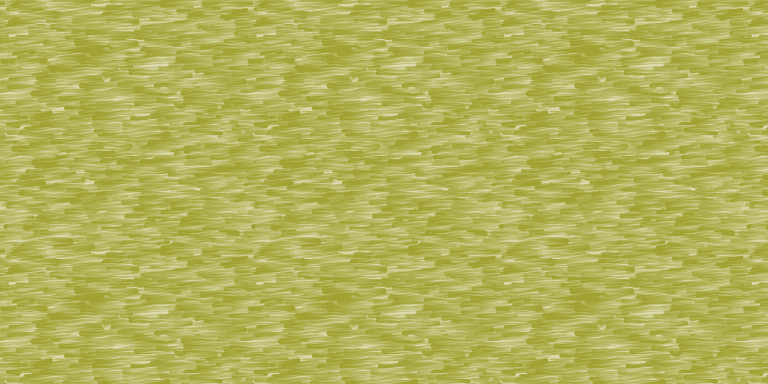
Write a WebGL 2 fragment shader that draws this texture.

```glsl
#version 300 es
precision highp float;

uniform vec2 u_resolution;
out vec4 fragColor;

// Palette ends: dense ink and bare paper
const vec3 INK = vec3(0.63, 0.635, 0.20);
const vec3 PAPER = vec3(0.875, 0.87, 0.72);

// Lengths are in canvas heights
const float TILE = 0.645;                  // period of the whole pattern
const vec2 GRID = vec2(7.0, 40.0);         // stroke cells per tile
const vec2 HALF_LENGTH = vec2(0.028, 0.062);
const vec2 HALF_WIDTH = vec2(0.0050, 0.0080);
const float SLOPE = 0.05;                  // strokes rise to the right
const float EDGE = 0.0016;                 // softness of a stroke edge
const int LAYERS = 4;

// Paleness: 0 is dense ink, 1 is bare paper
const float PAPER_TONE = 0.72;
const float STROKE_TONE = 0.05;
const float FADE = 0.36;                   // ink lost along a stroke
const float STREAK = 0.55;                 // strength of dry streaks
const float VARIATION = 0.25;              // difference between strokes
const float OPACITY = 0.85;
const float MEAN_TONE = 0.32;
const float CONTRAST = 1.42;

const float TAU = 6.2831853;

vec4 hash4(vec3 p) {
    vec4 q = fract(p.xyzx * vec4(0.1031, 0.1030, 0.0973, 0.1099));
    q += dot(q, q.wzxy + 33.33);
    return fract((q.xxyz + q.yzzw) * q.zywx);
}

// Fine bristle lines running along a stroke
float bristles(vec2 q, float seed) {
    float phase = TAU * seed;
    float coarse = sin(q.y * 500.0 + phase + 1.5 * sin(q.x * 38.0 + phase * 3.0));
    float fine = sin(q.y * 800.0 + phase * 5.0 + 1.2 * sin(q.x * 71.0 + phase * 2.0));
    return 0.5 + 0.25 * (coarse + fine);
}

// Lays one stroke over the tone below it
float paintStroke(float below, vec2 q, vec4 shape, vec4 look, float soft) {
    float halfLength = mix(HALF_LENGTH.x, HALF_LENGTH.y, shape.z);
    float halfWidth = mix(HALF_WIDTH.x, HALF_WIDTH.y, shape.w);

    // Tilted capsule with a slightly unsteady edge
    q.y -= q.x * SLOPE * (0.5 + look.x);
    q.y += 0.0009 * sin(q.x * 95.0 + TAU * look.y);
    float d = length(vec2(max(abs(q.x) - halfLength, 0.0), q.y)) - halfWidth;
    float mask = 1.0 - smoothstep(-soft, soft, d);
    if (mask <= 0.0) return below;

    // Wet at the start, dry and broken at the end
    float direction = look.z < 0.7 ? 1.0 : -1.0;
    float along = clamp(0.5 + 0.5 * direction * q.x / (halfLength + halfWidth), 0.0, 1.0);
    float dry = bristles(q, look.y);
    float tone = STROKE_TONE + FADE * pow(along, 1.5);
    tone += STREAK * (0.3 + 0.7 * along) * dry * dry;
    tone += VARIATION * (look.w - 0.5);

    float tail = 1.0 - 0.5 * smoothstep(0.7, 1.0, along);
    return mix(below, tone, mask * OPACITY * tail);
}

// One sheet of strokes, jittered around a repeating grid
float paintLayer(float tone, vec2 p, float layer, float soft) {
    vec2 cellSize = TILE / GRID;
    vec2 shifted = p + hash4(vec3(layer, 7.0, 3.0)).xy * TILE;
    vec2 home = floor(shifted / cellSize);
    for (int j = -1; j <= 1; j++) {
        for (int i = -1; i <= 1; i++) {
            vec2 cell = home + vec2(i, j);
            vec2 id = mod(cell, GRID);
            vec4 shape = hash4(vec3(id, layer + 1.0));
            vec4 look = hash4(vec3(id + 61.0, layer + 17.0));
            vec2 center = (cell + shape.xy) * cellSize;
            tone = paintStroke(tone, shifted - center, shape, look, soft);
        }
    }
    return tone;
}

// Broad, faint unevenness from layered sines
float wash(vec2 p) {
    vec2 a = TAU * p / TILE;
    return 0.020 * sin(a.y * 2.0 + sin(a.x))
         + 0.018 * sin(a.x * 2.0 + a.y * 3.0 + 1.3)
         + 0.014 * sin(a.x * 3.0 - a.y * 5.0 + 4.1);
}

void main() {
    vec2 p = gl_FragCoord.xy / u_resolution.y;
    float soft = max(EDGE, 0.6 / u_resolution.y);

    float tone = PAPER_TONE;
    for (int k = 0; k < LAYERS; k++) {
        tone = paintLayer(tone, p, float(k) * 5.0, soft);
    }

    tone = MEAN_TONE + (tone - MEAN_TONE) * CONTRAST + wash(p);
    fragColor = vec4(mix(INK, PAPER, clamp(tone, 0.0, 1.0)), 1.0);
}
```
